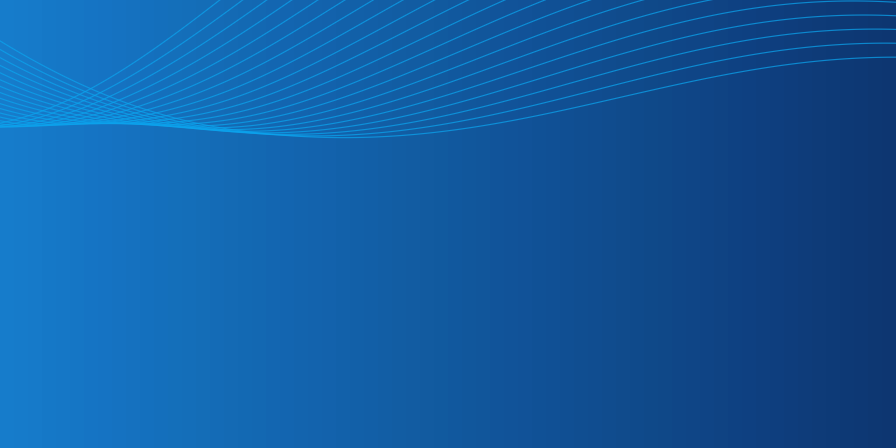
This background is drawn by a WebGL 1 fragment shader. Its source:

```glsl
precision highp float;
// Blue horizontal gradient with a fan of thin cyan wave lines along the top.
uniform vec2 u_resolution;

const float PI = 3.14159265;
const int LINE_COUNT = 20;
const float LINE_WIDTH = 0.0026;  // in canvas heights
const float BAND_COUNT = 64.0;

const vec3 AZURE = vec3(0.086, 0.487, 0.802);
const vec3 NAVY = vec3(0.050, 0.208, 0.443);
const vec3 CYAN = vec3(0.040, 0.640, 0.930);

// Left-to-right gradient in faint steps, drifting between teal and blue.
vec3 backdrop(float x) {
  float stepped = (floor(x * BAND_COUNT) + 0.5) / BAND_COUNT;
  float teal = cos(2.0 * PI * (stepped - 0.235) / 0.24);
  return mix(AZURE, NAVY, stepped) + teal * vec3(0.0, 0.002, -0.003);
}

// Bell curve of height 1.
float bell(float x, float centre, float width) {
  float t = (x - centre) / width;
  return exp(-t * t);
}

// Depth below the top edge of the lowest wave, steeper at its left end.
float baseWave(float x) {
  float swell = 0.2174 + 0.0898 * cos(PI * (x - 0.384) / 0.616);
  float leftRise = max(1.0 - x / 0.2865, 0.0);
  return swell - 0.0922 * pow(leftRise, 2.5);
}

// How far the last wave of the fan is raised above the lowest one.
float fanLift(float x) {
  return 0.622 * (1.0 - bell(max(x, 0.22), 0.22, 0.443));
}

// Depth of one wave; spread runs from 0 (lowest) to 1 (steepest).
float waveDepth(float x, float spread) {
  float shifted = x + 0.3125 * spread;
  float knot = 0.054 * spread * (1.0 - spread) * bell(x, 0.14, 0.12);
  return baseWave(shifted) - spread * fanLift(shifted) - knot;
}

// Antialiased coverage of a stroke at a given distance from its centre.
float strokeCoverage(float dist, float width, float pixel) {
  return clamp((0.5 * (width + pixel) - dist) / pixel, 0.0, 1.0);
}

// Combined coverage of all waves, using slope-corrected distances.
float waveFan(vec2 p, float aspect, float pixel) {
  const float delta = 0.002;
  float clear = 1.0;
  for (int i = 0; i < LINE_COUNT; i++) {
    float spread = float(i) / float(LINE_COUNT - 1);
    float depth = waveDepth(p.x, spread);
    float slope = (waveDepth(p.x + delta, spread) - depth) / (delta * aspect);
    float dist = abs(p.y - depth) / sqrt(1.0 + slope * slope);
    clear *= 1.0 - 0.74 * strokeCoverage(dist, LINE_WIDTH, pixel);
  }
  return 1.0 - clear;
}

void main() {
  vec2 uv = gl_FragCoord.xy / u_resolution;
  float aspect = u_resolution.x / u_resolution.y;
  float lines = waveFan(vec2(uv.x, 1.0 - uv.y), aspect, 1.0 / u_resolution.y);
  gl_FragColor = vec4(mix(backdrop(uv.x), CYAN, lines), 1.0);
}
```
